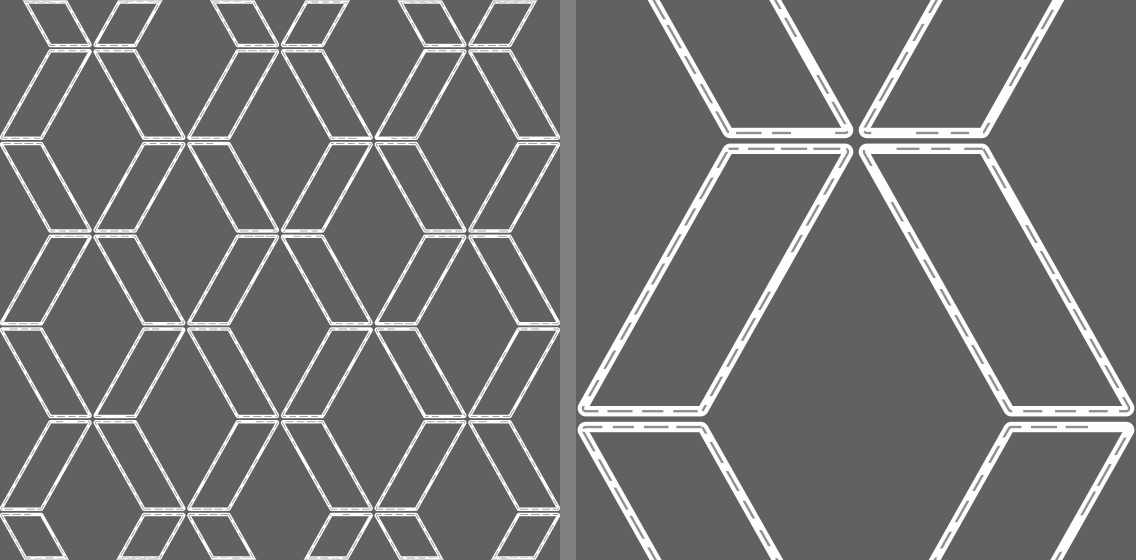
Left, the full canvas; right, a detail of the centre.
Give the GLSL for this pattern, as a WebGL 2 fragment shader.

```glsl
#version 300 es
precision highp float;

uniform vec2 u_resolution;
out vec4 fragColor;

const vec3 GROUND = vec3(0.38);
const vec3 CHALK = vec3(0.995);
const vec3 SEAM = vec3(0.56);

const vec2 CELL = vec2(0.1673, 0.1656);       // one slanted tile, two per repeat
const vec2 HALF_SIZE = vec2(0.0362, 0.0781);  // half width and half height
const float SLOPE = 0.5635;                   // sideways shift per unit of height
const float ROUNDING = 0.0018;
const float LINE_HALF = 0.0031;
const float SEAM_HALF = 0.0007;
const float DASH_PITCH = 0.0195;
const float TRIM_Y = 0.4964;                  // tiles are trimmed near top and bottom

float hash(vec2 p) {
    vec3 q = fract(vec3(p.xyx) * 0.1031);
    q += dot(q, q.yzx + 33.33);
    return fract((q.x + q.y) * q.z);
}

// Signed distance to a parallelogram leaning right.
float parallelogram(vec2 p, vec2 halfSize, float slope) {
    vec2 side = vec2(slope, 1.0) * halfSize.y;
    p = p.y < 0.0 ? -p : p;
    vec2 w = p - side;
    w.x -= clamp(w.x, -halfSize.x, halfSize.x);
    vec2 d = vec2(dot(w, w), -w.y);
    float s = p.x * side.y - p.y * side.x;
    p = s < 0.0 ? -p : p;
    vec2 v = p - vec2(halfSize.x, 0.0);
    v -= side * clamp(dot(v, side) / dot(side, side), -1.0, 1.0);
    d = min(d, vec2(dot(v, v), halfSize.x * halfSize.y - abs(s)));
    return sqrt(d.x) * sign(-d.y);
}

float roundedTile(vec2 p, vec2 halfSize, float slope, float radius) {
    vec2 inset = radius * vec2(length(vec2(1.0, slope)), 1.0);
    return parallelogram(p, halfSize - inset, slope) - radius;
}

// Coverage of a band around zero distance.
float band(float d, float halfWidth, float pixel) {
    return clamp((halfWidth - abs(d)) / pixel + 0.5, 0.0, 1.0);
}

// Uneven dashes along an edge; some gaps are closed or lengthened.
float dashes(float along, float pitch, float seed, float pixel) {
    float t = along / pitch + hash(vec2(seed, 7.0));
    float wear = hash(vec2(floor(t) + 40.0, seed));
    float halfLength = wear < 0.12 ? 0.0 : mix(0.26, 0.42, wear);
    return band((fract(t) - 0.5) * pitch, halfLength * pitch, pixel)
        * step(0.001, halfLength);
}

void main() {
    vec2 p = (gl_FragCoord.xy - 0.5 * u_resolution) / u_resolution.y;
    float pixel = 1.0 / u_resolution.y;

    // Alternate the lean of the tiles like a checkerboard.
    vec2 id = vec2(floor(p.x / CELL.x), floor(p.y / CELL.y + 0.5));
    vec2 local = p - (id + vec2(0.5, 0.0)) * CELL;
    float lean = mod(id.x + id.y, 2.0) > 0.5 ? 1.0 : -1.0;
    local.x *= lean;

    float tile = roundedTile(local, HALF_SIZE, SLOPE, ROUNDING);
    float trim = abs(p.y) - TRIM_Y;
    float outline = max(tile, trim);

    // Pick the nearest edge, then measure along it.
    float slantLength = length(vec2(1.0, SLOPE));
    float across = local.x - SLOPE * local.y;
    float slantDistance = (abs(across) - HALF_SIZE.x) / slantLength;
    float flatDistance = max(abs(local.y) - HALF_SIZE.y, trim);
    bool onFlat = flatDistance > slantDistance;
    float along = onFlat ? local.x : local.y * slantLength;
    float edge = onFlat ? 1.0 + step(0.0, local.y) : 3.0 + step(0.0, across);
    float seed = hash(id + 20.0) * 90.0 + edge * 13.0;

    // White double line with a broken grey seam.
    float line = band(outline, LINE_HALF, pixel);
    float seam = band(outline, SEAM_HALF, pixel)
        * dashes(along, DASH_PITCH, seed, pixel);
    vec3 color = mix(GROUND, mix(CHALK, SEAM, seam), line);
    fragColor = vec4(color, 1.0);
}
```
